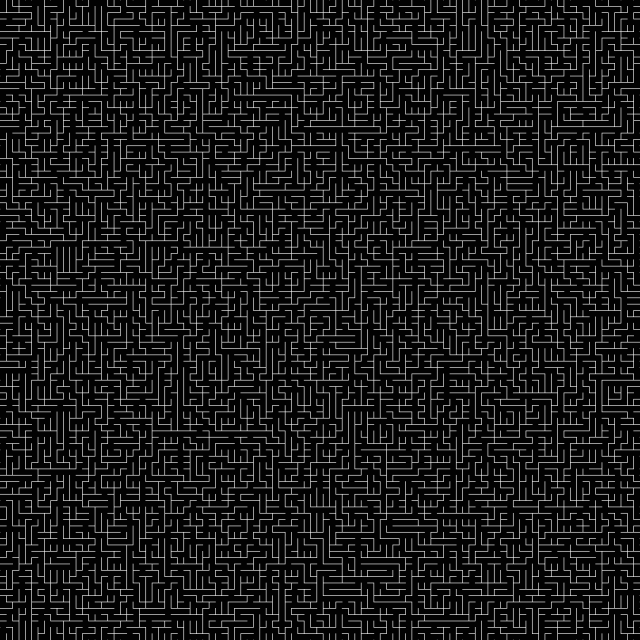
Reproduce this pattern procedurally as a WebGL 2 fragment shader.

```glsl
#version 300 es
precision highp float;
// A dense maze of thin pale walls on black, grown row by row without closed loops.

uniform vec2 u_resolution;
out vec4 fragColor;

const int CELLS = 101;           // maze cells along one side
const float HALF_WIDTH = 0.049;  // half a wall's thickness, in cells

// Integer hash of a grid node, from 0 to 1
float random(ivec2 node, uint salt) {
    uint h = uint(node.x + 512) * 0x9E3779B1u ^ uint(node.y + 512) * 0x85EBCA77u ^ salt * 0xC2B2AE3Du;
    h = (h ^ (h >> 16)) * 0x7FEB352Du;
    h = (h ^ (h >> 15)) * 0x846CA68Bu;
    h ^= h >> 16;
    return float(h >> 8) / 16777216.0;
}

// Does a wall run from this node to its eastern neighbour?
bool reachesEast(ivec2 node) {
    return random(node, 1u) < 0.5;
}

// Each horizontal run hangs on the row below by exactly one wall, so no loop can close
bool dropsSouth(ivec2 node) {
    int west = node.x;
    int east = node.x;
    for (int i = 0; i < 20; i++) {
        if (!reachesEast(ivec2(west - 1, node.y))) break;
        west--;
    }
    for (int i = 0; i < 20; i++) {
        if (!reachesEast(ivec2(east, node.y))) break;
        east++;
    }
    // Favour the ends of the run, which gives more corners than tees
    float along = clamp(random(ivec2(west, node.y), 2u) * 1.7 - 0.35, 0.0, 1.0);
    return node.x == west + int(floor(along * float(east - west) + 0.5));
}

// Part of a pixel's extent that lies between two bounds
float overlap(float centre, float low, float high, float pixel) {
    float shared = min(centre + 0.5 * pixel, high) - max(centre - 0.5 * pixel, low);
    return clamp(shared / pixel, 0.0, 1.0);
}

// Coverage along one axis by the arms that leave a node backward and forward
float armSpan(float centre, bool backward, bool forward, float pixel) {
    if (!backward && !forward) return 0.0;
    float low = backward ? -1.0 : -HALF_WIDTH;
    float high = forward ? 1.0 : HALF_WIDTH;
    return overlap(centre, low, high, pixel);
}

void main() {
    float pixel = float(CELLS) / u_resolution.y;
    vec2 position = gl_FragCoord.xy * pixel;
    ivec2 node = ivec2(floor(position + 0.5));
    vec2 offset = position - vec2(node);

    // Walls that meet at the nearest node; the outer frame stays open
    bool insideX = node.x > 0 && node.x < CELLS;
    bool insideY = node.y > 0 && node.y < CELLS;
    bool east = insideY && reachesEast(node);
    bool west = insideY && reachesEast(node - ivec2(1, 0));
    bool south = insideX && dropsSouth(node);
    bool north = insideX && dropsSouth(node + ivec2(0, 1));

    // Exact pixel coverage of both bars, less the square they share
    float acrossX = overlap(offset.x, -HALF_WIDTH, HALF_WIDTH, pixel);
    float acrossY = overlap(offset.y, -HALF_WIDTH, HALF_WIDTH, pixel);
    float horizontal = armSpan(offset.x, west, east, pixel) * acrossY;
    float vertical = armSpan(offset.y, south, north, pixel) * acrossX;
    bool crossing = (east || west) && (north || south);
    float wall = horizontal + vertical - (crossing ? acrossX * acrossY : 0.0);

    vec3 color = mix(vec3(0.008), vec3(0.97), wall);
    fragColor = vec4(color, 1.0);
}
```
